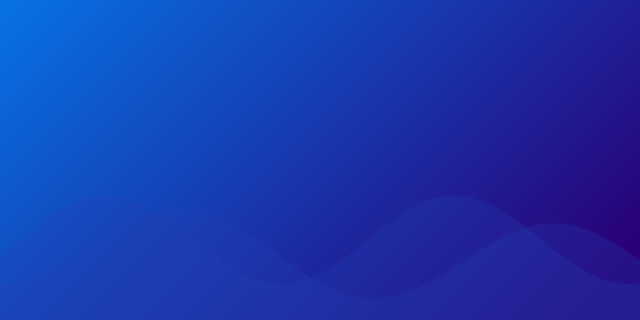
Reproduce this background procedurally as a WebGL 1 fragment shader.

```glsl
precision highp float;
// Diagonal blue-to-violet gradient with two translucent waves along the bottom.

uniform vec2 u_resolution;

const float TAU = 6.2831853;
const vec3 AZURE = vec3(0.025, 0.45, 0.90);
const vec3 VIOLET = vec3(0.16, 0.0, 0.47);
const vec3 WAVE_TINT = vec3(0.13, 0.25, 0.70);
const float WAVE_OPACITY = 0.27;

// Linear blend from the upper left corner towards the lower right.
vec3 diagonalGradient(vec2 p) {
  float along = (p.x + 1.0 - p.y) / 3.0;
  return mix(AZURE, VIOLET, clamp(along / 0.92, 0.0, 1.0));
}

// Height of a cosine wave with a crest at the given x and a tilted midline.
float waveHeight(float x, float crest, float period, float middle, float amplitude, float tilt) {
  return middle + tilt * (x - crest) + amplitude * cos(TAU * (x - crest) / period);
}

// Lays a translucent tint below the wave edge, softened over one pixel.
vec3 fillBelow(vec3 color, float y, float height, float pixel) {
  float inside = 1.0 - smoothstep(-pixel, pixel, y - height);
  return mix(color, WAVE_TINT, WAVE_OPACITY * inside);
}

void main() {
  // Canvas units: x runs 0 to 2, y runs 0 to 1.
  vec2 p = gl_FragCoord.xy / u_resolution * vec2(2.0, 1.0);
  float pixel = 1.0 / u_resolution.y;

  vec3 color = diagonalGradient(p);

  // Tall wave, then the lower one lagging to its right.
  float tallWave = waveHeight(p.x, 1.42, 1.089, 0.25, 0.138, 0.0);
  float lowWave = waveHeight(p.x, 1.74, 1.167, 0.174, 0.128, -0.036);
  color = fillBelow(color, p.y, tallWave, pixel);
  color = fillBelow(color, p.y, lowWave, pixel);

  gl_FragColor = vec4(color, 1.0);
}
```
